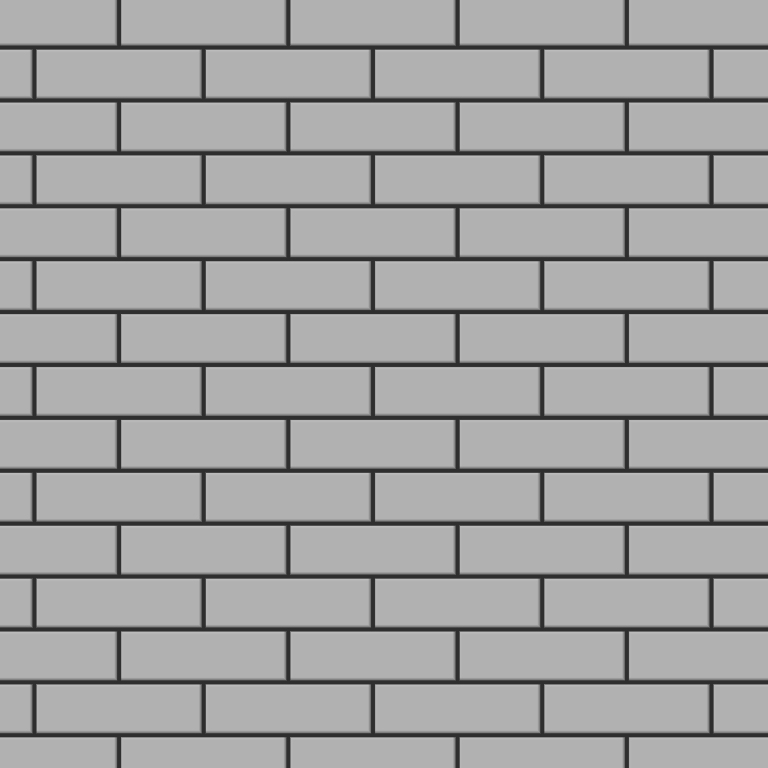
Give the GLSL for this pattern, as a WebGL 1 fragment shader.

```glsl
precision highp float;

uniform vec2 u_resolution;

#define BRICK_SIZE vec2(0.2204, 0.06888)
#define WALL_OFFSET vec2(0.0449, 0.0426)
#define JOINT_HALF_WIDTH 0.0027
#define BEVEL_WIDTH 0.0042
#define HIGHLIGHT 0.05
#define SHADE 0.22
#define BRICK_COLOR vec3(0.695)
#define MORTAR_COLOR vec3(0.18)

// Position inside one brick of the running bond, measured from its lower left
vec2 brickPosition(vec2 uv) {
  vec2 p = uv - WALL_OFFSET;
  float row = floor(p.y / BRICK_SIZE.y);
  p.x += 0.5 * BRICK_SIZE.x * mod(row, 2.0);
  return mod(p, BRICK_SIZE);
}

// 1 at an edge, falling to 0 across the bevel
float bevel(float edgeDistance) {
  return 1.0 - smoothstep(0.0, BEVEL_WIDTH, edgeDistance);
}

void main() {
  float pixel = 1.0 / min(u_resolution.x, u_resolution.y);
  vec2 p = brickPosition(gl_FragCoord.xy / u_resolution);

  // Distances to the brick edges, negative in the mortar
  vec2 lowerLeft = p - JOINT_HALF_WIDTH;
  vec2 upperRight = BRICK_SIZE - p - JOINT_HALF_WIDTH;
  float inside = min(min(lowerLeft.x, lowerLeft.y), min(upperRight.x, upperRight.y));

  // Light from the upper left
  float lit = max(bevel(upperRight.y), 0.4 * bevel(lowerLeft.x));
  float shaded = max(bevel(lowerLeft.y), bevel(upperRight.x));
  vec3 brick = BRICK_COLOR + HIGHLIGHT * lit * (1.0 - shaded) - SHADE * shaded;

  float coverage = smoothstep(-0.75 * pixel, 0.75 * pixel, inside);
  gl_FragColor = vec4(mix(MORTAR_COLOR, brick, coverage), 1.0);
}
```
